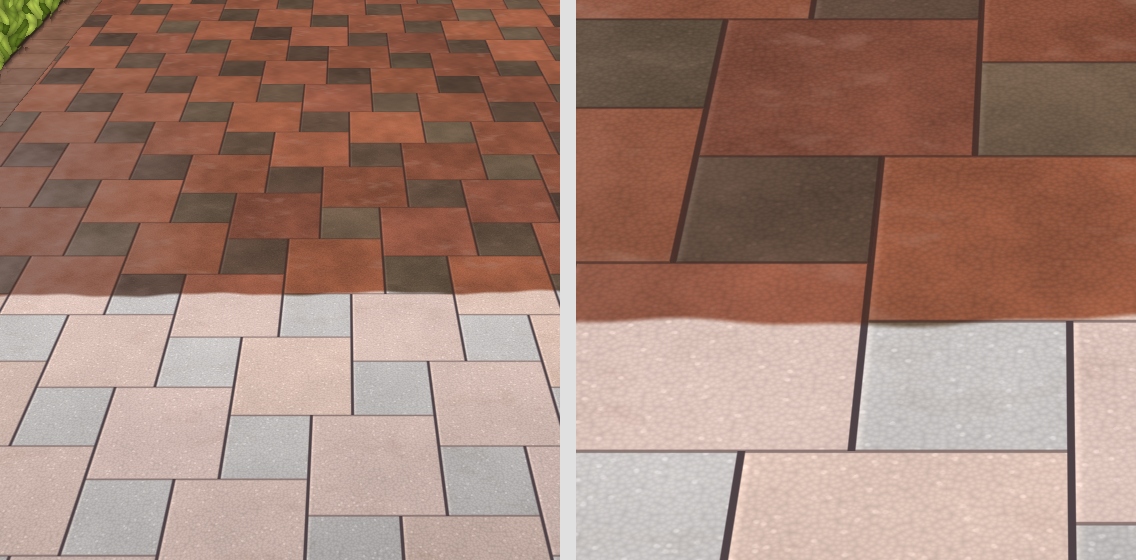
Left: the whole. Right: its middle third, enlarged.
Give the GLSL for this texture, as a Shadertoy shader.

```glsl
#define BIG 3.0              // side of the large pavers
#define SMALL 2.0            // side of the small pavers
#define VANISH vec2(0.615, 1.536)
#define SPREAD 0.0575        // paver unit width per unit of drop below the horizon
#define DEPTH 31.18          // how fast rows shrink with distance
#define ORIGIN vec2(0.80, -21.4)
#define BORDER_X -13.2       // outer side of the field pavers
#define GRASS_X -15.4        // outer side of the border course
#define WET_LINE 0.471       // height where the wet paving starts
#define JOINT vec2(0.036, 0.024)

float hash(vec2 p) {
    p = fract(p * vec2(0.1031, 0.1137));
    p += dot(p, p.yx + 33.33);
    return fract((p.x + p.y) * p.x * 7.31 + p.y * 91.7);
}

// Cellular noise: distance to the nearest point, and that point's random value
vec2 cells(vec2 p) {
    vec2 base = floor(p), best = vec2(9.0, 0.0);
    for (int y = -1; y <= 1; y++)
    for (int x = -1; x <= 1; x++) {
        vec2 c = base + vec2(x, y);
        vec2 site = c + vec2(hash(c), hash(c + 57.3));
        float d = distance(p, site);
        if (d < best.x) best = vec2(d, hash(c + 19.7));
    }
    return best;
}

// Layered, rotated sines for stains, about -1 to 1
float waves(vec2 p) {
    float sum = 0.0, amp = 0.4;
    for (int i = 0; i < 5; i++) {
        p = mat2(0.8, -0.6, 0.6, 0.8) * p * 1.7 + 1.3;
        sum += amp * sin(p.x + 1.6 * sin(p.y));
        amp *= 0.75;
    }
    return sum;
}

// Keep the box that holds p: centre in xy, half side in z
void pickBox(vec2 p, vec2 centre, float halfSide, inout vec3 box) {
    vec2 e = abs(p - centre);
    if (max(e.x, e.y) <= halfSide) box = vec3(centre, halfSide);
}

// Two-square pinwheel tiling
vec3 findPaver(vec2 p) {
    vec2 u = vec2(BIG, SMALL), v = vec2(-SMALL, BIG);
    vec2 cell = floor(vec2(dot(p, u), dot(p, v)) / dot(u, u));
    vec3 box = vec3(p, BIG * 0.5);
    for (int j = 0; j <= 1; j++)
    for (int i = -1; i <= 0; i++) {
        vec2 k = cell + vec2(i, j);
        vec2 corner = k.x * u + k.y * v;
        pickBox(p, corner + BIG * 0.5, BIG * 0.5, box);
        pickBox(p, corner + vec2(BIG + SMALL * 0.5, SMALL * 0.5), SMALL * 0.5, box);
    }
    return box;
}

void mainImage(out vec4 fragColor, in vec2 fragCoord) {
    vec2 uv = fragCoord / iResolution.xy;

    // Perspective from canvas to ground
    float drop = VANISH.y - uv.y;
    vec2 ground = vec2((uv.x - VANISH.x) / (SPREAD * drop), DEPTH / drop) + ORIGIN;
    vec2 soft = fwidth(ground) * 0.9;

    // Paver under this point, or a brick of the border course
    vec3 box = findPaver(ground);
    vec2 halfSize = vec2(box.z);
    bool border = ground.x < BORDER_X;
    if (border) {
        box.xy = vec2((BORDER_X + GRASS_X) * 0.5, 2.0 * floor(ground.y * 0.5) + 1.0);
        halfSize = vec2((BORDER_X - GRASS_X) * 0.5, 1.0);
    }
    bool small = box.z < (BIG + SMALL) * 0.25 && !border;
    vec2 id = floor(box.xy * 2.0 + 0.5) + 211.0;
    float tone = hash(id) - 0.5, tint = hash(id + 41.0);
    vec2 local = ground - box.xy, edge = halfSize - abs(local);

    // Surface wear
    float stain = waves(ground * 0.7 + tint * 23.0);
    float scuff = smoothstep(0.25, 1.1, waves(ground * vec2(0.8, 1.5) + 9.0 + tone * 17.0));
    float fade = smoothstep(0.12, 0.03, soft.y);
    vec2 speck = cells(ground * 6.0);
    float grain = (cells(ground * 17.0).x - 0.45) * fade;
    float chip = smoothstep(0.25, 0.08, speck.x) * step(0.7, speck.y) * fade;

    // Dry pavers
    vec3 dry = small ? vec3(0.73, 0.715, 0.71) : mix(vec3(0.82, 0.72, 0.67), vec3(0.79, 0.705, 0.68), tint);
    dry *= 0.94 + 0.12 * smoothstep(0.0, 0.45, uv.y) + tone * 0.07 + stain * 0.025 - grain * 0.12;
    dry += chip * 0.07 - scuff * vec3(0.025, 0.03, 0.035);
    float lip = smoothstep(0.12, 0.05, local.x + halfSize.x);
    dry += lip * vec3(0.09, 0.08, 0.07);

    // Wet pavers, with a pale sheen towards the left
    vec3 wet = small ? mix(vec3(0.33, 0.25, 0.21), vec3(0.42, 0.35, 0.28), tint)
                     : mix(vec3(0.61, 0.36, 0.26), vec3(0.54, 0.32, 0.25), tint);
    if (border) wet = vec3(0.52, 0.36, 0.28);
    wet *= 1.0 + tone * 0.18 + stain * 0.10 - grain * 0.15;
    wet = mix(wet, vec3(0.68, 0.53, 0.47), scuff * (small ? 0.12 : 0.28) + chip * 0.12);
    float sheen = smoothstep(0.5, 0.0, uv.x) * smoothstep(1.05, 0.7, uv.y);
    wet = mix(wet, vec3(0.53, 0.46, 0.45), sheen * (0.5 + 0.2 * stain));
    wet += lip * 0.05;

    // Joints: deep along the view, thin and paler across it
    vec2 gap = 1.0 - smoothstep(JOINT - soft, JOINT + soft, edge);
    gap *= min(vec2(1.0), 1.3 * JOINT / soft + 0.25);
    dry = mix(dry, vec3(0.50, 0.42, 0.41), gap.y * 0.85);
    dry = mix(dry, vec3(0.31, 0.26, 0.28), gap.x);
    wet = mix(wet, vec3(0.27, 0.18, 0.16), max(gap.x, gap.y * 0.75) * 0.9);

    // Waterline
    float line = WET_LINE + 0.008 * uv.x + 0.0025 * sin(uv.x * 21.0) + 0.001 * sin(uv.x * 67.0);
    float blur = 0.0015 + 1.0 / iResolution.y;
    vec3 color = mix(dry, wet, smoothstep(line - blur, line + blur, uv.y));

    // Grass corner with a ragged, shaded rim
    vec2 blade = cells(uv * vec2(85.0, 55.0) + 0.6 * sin(uv.yx * 90.0));
    float rim = GRASS_X - ground.x + (blade.y - 0.5) * 0.45;
    color *= 1.0 - 0.55 * smoothstep(-0.5, 0.0, rim);
    vec3 grass = mix(vec3(0.27, 0.36, 0.08), vec3(0.66, 0.74, 0.30), blade.y) * (1.15 - 0.5 * blade.x);
    color = mix(color, grass, smoothstep(-soft.x, soft.x, rim));

    fragColor = vec4(clamp(color, 0.0, 1.0), 1.0);
}
```
